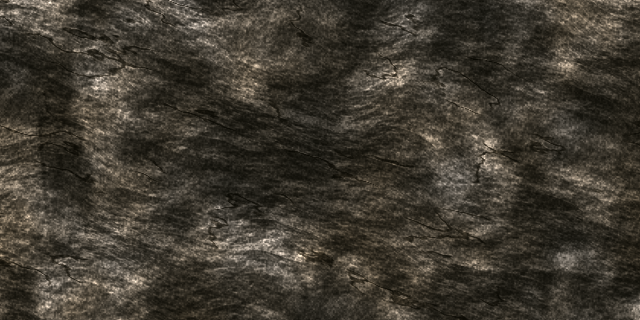
This texture is drawn by a WebGL 1 fragment shader. Its source:

```glsl
precision highp float;
// Rough brown rock face under dappled shade: a stretched height field gives
// slanting ledges, thin noise contours give cracks, and soft warped noise
// gives patches of light. Tones are summed as log exposure, then coloured.
uniform vec2 u_resolution;

float hash(vec2 cell) {
  vec3 h = fract(vec3(cell.xyx) * vec3(0.1031, 0.1030, 0.0973));
  h += dot(h, h.yzx + 33.33);
  return fract((h.x + h.y) * h.z);
}

// Signed value noise, -1 to 1
float noise(vec2 p) {
  vec2 i = floor(p), f = fract(p);
  f = f * f * f * (f * (f * 6.0 - 15.0) + 10.0);
  float low = mix(hash(i), hash(i + vec2(1.0, 0.0)), f.x);
  float high = mix(hash(i + vec2(0.0, 1.0)), hash(i + vec2(1.0, 1.0)), f.x);
  return 2.0 * mix(low, high, f.y) - 1.0;
}

float fbm(vec2 p) {
  float sum = 0.0, amp = 0.5;
  for (int i = 0; i < 5; i++) {
    sum += amp * noise(p);
    p = mat2(1.6, 1.2, -1.2, 1.6) * p + 17.3;
    amp *= 0.5;
  }
  return sum;
}

// Turns the plane so that x follows the strata, falling to the right
vec2 strata(vec2 p) {
  return mat2(0.94, 0.34, -0.34, 0.94) * p;
}

float height(vec2 p) {
  vec2 q = strata(p);
  q.y += 0.05 * noise(q * 4.0 + 3.0);
  float ledge = 1.0 - abs(noise(q * vec2(4.0, 10.0) + 41.0));
  return fbm(q * vec2(6.0, 11.0) + 60.0) + 0.25 * ledge * ledge;
}

// Soft patches of light, taller than wide, with branch-like shadows
float dapple(vec2 p) {
  vec2 bend = vec2(noise(p * 3.0 + 8.0), noise(p * 3.5 + 29.0));
  vec2 q = p + 0.07 * bend;
  float patches = 0.55 * noise(q * vec2(5.6, 3.8) + 12.0)
                + 0.30 * noise(q * vec2(11.0, 7.5) + 35.0)
                + 0.10 * noise(q * 21.0 + 50.0);
  float branch = abs(noise(q * vec2(5.0, 1.8) + 73.0));
  patches -= 0.22 * (1.0 - smoothstep(0.02, 0.22, branch));
  return smoothstep(-0.42, 0.42, patches + 0.04);
}

// Short broken cracks: x is the dark line, y the lit lip beneath it
vec2 cracks(vec2 p) {
  vec2 q = strata(p);
  float line = fbm(q * vec2(4.5, 13.0) + 90.0);
  float broken = smoothstep(0.2, 0.55, noise(q * vec2(7.0, 10.0) + 5.0));
  float dark = 1.0 - smoothstep(0.01, 0.06, abs(line));
  float lip = 1.0 - smoothstep(0.0, 0.07, abs(line - 0.09));
  return broken * vec2(dark, lip);
}

void main() {
  vec2 p = gl_FragCoord.xy / u_resolution.y;

  // Relief lit from the upper left
  float slope = height(p) - height(p + vec2(-0.002, 0.0045));
  float relief = clamp(6.5 * slope, -0.5, 0.5);

  // Fine sandy grain at two sizes
  float grain = 0.30 * noise(p * 210.0) + 0.20 * noise(p * 115.0 + 7.0);

  float light = dapple(p);
  vec2 crack = cracks(p);
  float exposure = mix(-0.42, 0.52, light) + relief + grain
                 + 0.12 * noise(p * 2.2 + 19.0)
                 - 0.75 * crack.x + 0.22 * crack.y;

  // Rare pale chips where the light falls
  float chips = smoothstep(0.25, 0.5, fbm(p * vec2(13.0, 16.0) + 140.0));
  exposure += 0.28 * chips * light;

  // Brown in the darks, paler towards the lights, with slight drifts of hue
  float tone = 0.202 * exp(exposure);
  float warmth = 0.05 * fbm(p * 5.0 + 200.0) + 0.03 * crack.x;
  vec3 rock = vec3(1.09 * tone, tone, 0.92 * tone - 0.02);
  rock *= 1.0 + warmth * vec3(1.0, 0.0, -1.8);
  gl_FragColor = vec4(clamp(rock, 0.0, 1.0), 1.0);
}
```
